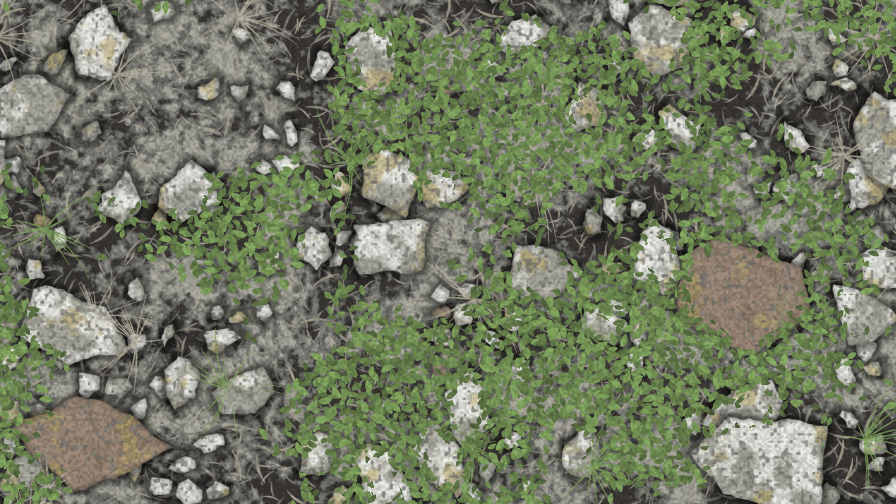
This texture is drawn by a WebGL 1 fragment shader. Its source:

```glsl
precision highp float;
// Stony ground seen from above: gritty soil, straw litter, angular pale rocks,
// leafy patches and dry grass tufts. Each kind is scattered on a jittered grid;
// rocks are convex polygons, leaves and straws are tapered slivers.
uniform vec2 u_resolution;

const vec3 SOIL = vec3(0.21, 0.20, 0.19);
const vec3 GRIT = vec3(0.44, 0.44, 0.42);
const vec3 STONE = vec3(0.61, 0.61, 0.57);
const vec3 CHALK = vec3(0.84, 0.84, 0.82);
const vec3 STRAW = vec3(0.67, 0.65, 0.58);
const vec3 MOSS = vec3(0.30, 0.37, 0.22);
const vec3 LEAF = vec3(0.48, 0.61, 0.35);
const vec3 RUST = vec3(0.50, 0.41, 0.34);
const vec3 LICHEN = vec3(0.66, 0.60, 0.38);
const vec2 LIGHT = vec2(-0.5, 0.85);
const float TAU = 6.2832;
const float TUFT_SCALE = 4.6;
const float TUFT_DENSITY = 0.55;

float hash(vec2 p) {
  vec3 q = fract(p.xyx * 0.1031);
  q += dot(q, q.yzx + 33.33);
  return fract((q.x + q.y) * q.z);
}
vec2 hash2(vec2 p) { return vec2(hash(p + 17.3), hash(p + 41.9)); }
mat2 spin(float a) { return mat2(cos(a), -sin(a), sin(a), cos(a)); }

float noise(vec2 p) {
  vec2 i = floor(p), f = fract(p);
  f = f * f * (3.0 - 2.0 * f);
  return mix(mix(hash(i), hash(i + vec2(1, 0)), f.x),
             mix(hash(i + vec2(0, 1)), hash(i + vec2(1, 1)), f.x), f.y);
}
float fbm(vec2 p) {
  float sum = 0.0, amp = 0.533;
  for (int i = 0; i < 4; i++) {
    sum += amp * noise(p);
    p = spin(0.6) * p * 2.03 + 11.7;
    amp *= 0.5;
  }
  return sum;
}

// Where large rocks gather, and where leaves grow
float outcrop(vec2 p) {
  vec2 left = (p - vec2(0.10, 0.32)) * vec2(3.2, 2.7);
  vec2 right = (p - vec2(1.47, 0.36)) * vec2(4.2, 3.4);
  return exp(-dot(left, left)) + exp(-dot(right, right));
}
float greenery(vec2 p) { return smoothstep(0.46, 0.62, fbm(p * 3.4 + 5.2)); }

// Nearest polygon rock: distance, second distance, id, light side
vec4 rocks(vec2 p, float scale, float base, float gain, float seed) {
  vec2 grid = floor(p * scale);
  vec4 best = vec4(1.0, 1.0, 0.0, 0.0);
  for (int y = -1; y <= 1; y++) for (int x = -1; x <= 1; x++) {
    vec2 cell = grid + vec2(x, y), key = cell + seed;
    vec2 center = cell + 0.25 + 0.5 * hash2(key);
    if (hash(key + 7.7) > base + gain * outcrop(center / scale)) continue;
    float id = hash(key), size = mix(0.28, 0.5, hash(key + 3.3)), d = -1.0;
    vec2 offset = p * scale - center;
    vec2 q = spin(id * TAU) * offset * vec2(0.85, 1.2);
    for (int k = 0; k < 6; k++) {
      float side = float(k);
      float a = (side + 0.7 * hash(key + side * 1.7 + 0.5)) * TAU / 6.0;
      float reach = size * mix(0.75, 1.1, hash(key + side * 2.3 + 9.0));
      d = max(d, dot(q, vec2(cos(a), sin(a))) - reach);
    }
    d /= scale;
    if (d < best.x) best = vec4(d, best.x, id, dot(offset, LIGHT));
    else best.y = min(best.y, d);
  }
  return best;
}

vec3 layRocks(vec3 ground, vec4 rock, vec2 p, float px) {
  float grain = fbm(p * 26.0 + rock.z * 40.0), speck = noise(p * 130.0);
  float tone = grain + 0.22 * rock.w + 0.3 * (rock.z - 0.5);
  vec3 face = mix(STONE, CHALK, smoothstep(0.34, 0.56, tone));
  face = mix(face, RUST, 0.8 * step(0.94, rock.z));
  face = mix(face, LICHEN, 0.6 * smoothstep(0.6, 0.72, fbm(p * 19.0 + 3.0)));
  face = mix(face, GRIT, 0.7 * smoothstep(0.6, 0.85, speck));
  face *= mix(0.8, 1.0, smoothstep(0.0, 0.012, -rock.x));
  face *= mix(0.4, 1.0, smoothstep(0.0, 0.012, rock.y - rock.x));
  ground *= mix(0.5, 1.0, smoothstep(0.0, 0.022, rock.x));
  return mix(face, ground, smoothstep(-px, px, rock.x));
}

// One tapered sliver per cell: coverage and id
vec2 slivers(vec2 p, float scale, vec2 size, float base, float leafy, float seed) {
  vec2 grid = floor(p * scale), found = vec2(0.0);
  float blur = scale / u_resolution.y;
  for (int y = -1; y <= 1; y++) for (int x = -1; x <= 1; x++) {
    vec2 cell = grid + vec2(x, y), key = cell + seed;
    vec2 center = cell + hash2(key);
    if (hash(key + 5.1) > mix(base, greenery(center / scale), leafy)) continue;
    vec2 q = spin(hash(key + 2.9) * TAU) * (p * scale - center);
    float along = q.x / size.x;
    float d = abs(q.y + 0.25 * q.x * q.x) - size.y * (1.0 - along * along);
    float mask = (1.0 - smoothstep(-0.5 * blur, blur, d)) * step(abs(along), 1.0);
    if (mask > found.x) found = vec2(mask, hash(key));
  }
  return found;
}

// Blades fanning out from tuft centres: coverage and id
vec2 tufts(vec2 p, float px) {
  vec2 grid = floor(p * TUFT_SCALE), found = vec2(0.0);
  for (int y = -1; y <= 1; y++) for (int x = -1; x <= 1; x++) {
    vec2 key = grid + vec2(x, y);
    if (hash(key + 63.0) > TUFT_DENSITY) continue;
    vec2 q = p - (key + hash2(key + 80.0)) / TUFT_SCALE;
    for (int k = 0; k < 16; k++) {
      vec2 r = hash2(key * 3.1 + float(k) * 7.3);
      vec2 b = spin(r.x * TAU) * q;
      float along = b.x / mix(0.04, 0.13, r.y);
      float d = abs(b.y + (r.y - 0.5) * 6.0 * b.x * b.x) - 0.0017 * (1.0 - along);
      float mask = (1.0 - smoothstep(-0.5 * px, px, d)) * step(abs(along - 0.5), 0.5);
      if (mask > found.x) found = vec2(mask, hash(key + 31.0));
    }
  }
  return found;
}

void main() {
  float px = 1.0 / u_resolution.y;
  vec2 p = gl_FragCoord.xy * px;

  // Soil and grit
  float grit = 0.5 + 1.5 * (fbm(p * 9.0) - 0.5) + 1.1 * (fbm(p * 75.0) - 0.5);
  vec3 color = mix(SOIL, GRIT, smoothstep(0.3, 0.62, grit));
  color = mix(color, STONE, smoothstep(0.62, 0.85, grit));

  // Straw litter in two sizes
  for (int i = 0; i < 2; i++) {
    float n = float(i);
    vec2 litter = slivers(p, 24.0 + 18.0 * n, vec2(0.7, 0.055), 0.55, 0.0, 20.0 + 50.0 * n);
    color = mix(color, mix(GRIT, STRAW, litter.y), 0.85 * litter.x);
  }

  // Pebbles, stones and slabs on rough outlines
  vec2 rough = p + 0.016 * (vec2(noise(p * 21.0), noise(p * 21.0 + 50.0)) - 0.5)
                 + 0.006 * (vec2(noise(p * 80.0), noise(p * 80.0 + 50.0)) - 0.5);
  vec4 pebble = rocks(rough, 20.0, 0.16, 0.1, 11.0);
  vec4 stone = rocks(rough, 7.2, 0.22, 0.25, 37.0);
  vec4 slab = rocks(rough, 3.7, 0.04, 1.0, 71.0);
  color = layRocks(color, pebble, p, px);
  color = layRocks(color, stone, p, px);
  color = layRocks(color, slab, p, px);
  float open = smoothstep(-0.03, 0.004, min(stone.x, slab.x));

  // Grass tufts, then leaves, both thinning out over rock
  vec2 tuft = tufts(p, px);
  vec3 blade = mix(STRAW, LEAF, step(0.78, tuft.y));
  color = mix(color, blade, tuft.x * mix(0.2, 0.85, open));
  for (int i = 0; i < 3; i++) {
    float n = float(i);
    vec2 leaf = slivers(p, 58.0 - 9.0 * n, vec2(0.55, 0.25), 0.0, 0.85, 100.0 + 40.0 * n);
    vec3 green = mix(MOSS, LEAF, clamp(leaf.y * 0.9 + 0.15 * n, 0.0, 1.0));
    color = mix(color, green, leaf.x * step(leaf.y, open));
  }

  // Fine surface grain
  color *= 0.86 + 0.28 * noise(p * 210.0);
  gl_FragColor = vec4(color, 1.0);
}
```
